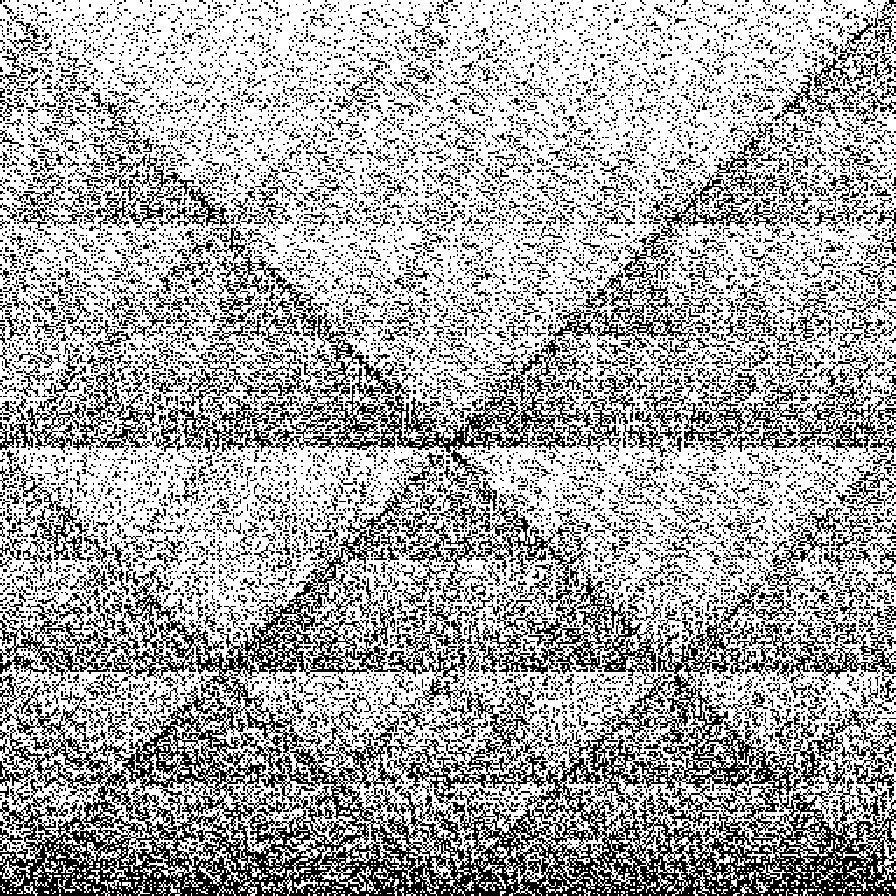
A Shadertoy shader for this pattern:

```glsl
// Draws black grain on white, its density set by binary rows and nested diagonal chevrons.

const float GRID = 512.0;
const int COARSE_BITS = 4;
const int ROW_BITS = 9;
const int LEVELS = 5;
const vec3 PAPER = vec3(1.0);
const vec3 INK = vec3(0.0);

float hash(vec2 p) {
    return fract(sin(dot(p, vec2(127.1, 311.7))) * 43758.5453);
}

// Number of set bits among the leading binary digits of v in 0..1
float countBits(float v, int digits) {
    float total = 0.0;
    for (int i = 1; i <= ROW_BITS; i++) {
        if (i > digits) break;
        total += mod(floor(v * exp2(float(i))), 2.0);
    }
    return total;
}

// Dark triangle between the diagonal and its enclosing square block
float stepTriangle(vec2 q, float blocks) {
    vec2 block = floor(q * blocks);
    return block.x == block.y ? step(q.y, q.x) : 0.0;
}

// Rising diagonal with a thin core, a soft halo and stepped triangles below
float diagonalArm(vec2 p, float period) {
    vec2 q = fract(p / period);
    float below = fract(q.x - q.y);
    float gap = min(below, 1.0 - below) * period;
    float core = 0.8 * exp(-pow(gap / 0.007, 2.0));
    float halo = 0.15 * exp(-gap / 0.022);
    float triangles = 0.22 * stepTriangle(q, 8.0) + 0.08 * stepTriangle(q, 4.0);
    return max(core, halo + triangles);
}

// Both arms of the chevron lattice; set row bits fade the falling arm faster
float chevronLines(vec2 p, float period, float rowBits) {
    float topFade = mix(1.0, 0.5, smoothstep(0.7, 1.0, p.y));
    float rising = diagonalArm(p, period) * pow(0.65, rowBits);
    float falling = diagonalArm(vec2(1.0 - p.x, p.y), period) * pow(0.36, rowBits);
    return max(rising, falling * topFade);
}

// Lighter tone in the open upper wedge of each chevron
float wedgeTone(vec2 p, float period, float strength) {
    vec2 q = fract(p / period) - 0.5;
    float inside = smoothstep(0.0, 0.06, q.y - abs(q.x));
    return mix(1.0 + 0.25 * strength, 1.0 - strength, inside);
}

float inkDensity(vec2 p) {
    // Each set row bit thins the grain, leading bits the most
    float coarse = countBits(p.y, COARSE_BITS);
    float fine = countBits(p.y, ROW_BITS) - coarse;
    float density = 0.69 * pow(0.75, coarse) * pow(0.87, fine);
    float lines = 0.0;

    // Chevrons halve in size and fade with size
    for (int i = 0; i < LEVELS; i++) {
        float period = exp2(-float(i));
        float rowBits = countBits(p.y, i);
        float weight = pow(0.76, float(i));
        lines = max(lines, weight * chevronLines(p, period, rowBits));
        density *= wedgeTone(p, period, 0.2 * weight * pow(0.5, rowBits));
    }
    return mix(density, 0.88, 0.7 * lines);
}

void mainImage(out vec4 fragColor, in vec2 fragCoord) {
    vec2 uv = fragCoord / iResolution.xy;
    vec2 cell = floor(uv * GRID);
    vec2 center = (cell + 0.5) / GRID;
    float inked = step(hash(cell), inkDensity(center));
    fragColor = vec4(mix(PAPER, INK, inked), 1.0);
}
```
